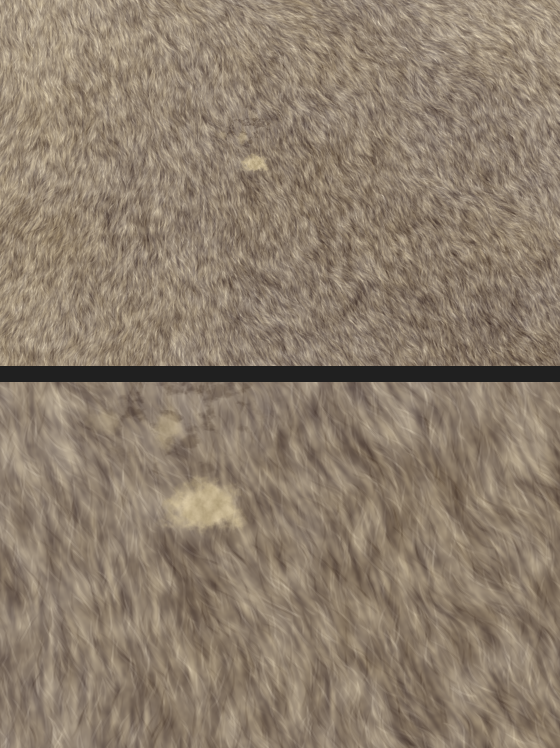
Top: the whole. Bottom: its middle third, enlarged.
This texture is drawn by a Shadertoy shader. Its source:

```glsl
// Short greyish-tan animal fur with a small bare, crusted spot near the middle.
// Noise smeared along a bending lay direction gives tufts and underfur;
// layers of thin tapered strokes on jittered grids give the single hairs.

float hash(vec2 p) {
    vec3 q = fract(vec3(p.xyx) * 0.1031);
    q += dot(q, q.yzx + 33.33);
    return fract((q.x + q.y) * q.z);
}

float noise(vec2 p) {
    vec2 i = floor(p), f = fract(p);
    f = f * f * (3.0 - 2.0 * f);
    return mix(mix(hash(i), hash(i + vec2(1, 0)), f.x),
               mix(hash(i + vec2(0, 1)), hash(i + vec2(1, 1)), f.x), f.y);
}

float fbm(vec2 p) {
    float sum = 0.0, amp = 0.5;
    for (int i = 0; i < 4; i++) {
        sum += amp * noise(p);
        p = mat2(1.6, 1.2, -1.2, 1.6) * p + 7.3;
        amp *= 0.5;
    }
    return sum / 0.9375;
}

// Lean of the coat from vertical: upright at left, swept down-right at right
float layAngle(vec2 p) {
    float lean = mix(0.15, -0.6, smoothstep(0.15, 0.9, p.x));
    lean -= 0.3 * smoothstep(0.6, 1.0, p.y);
    return lean + 0.5 * (noise(p * 5.0) - 0.5) + 0.8 * (noise(p * 24.0 + 40.0) - 0.5);
}

// Noise averaged along the lay: x = small tufts, y = fine underfur
vec2 smearedFur(vec2 p, vec2 along) {
    vec2 sum = vec2(0.0);
    for (int i = -5; i <= 5; i++) {
        vec2 q = p + along * float(i) * 0.0021;
        sum += vec2(noise(q * 68.0 + 11.0), noise(q * 230.0));
    }
    return sum / 11.0 - 0.5;
}

// Lays single hairs over a tone, each one lit or shaded at random
float addHairs(float tone, vec2 p, float angle, float pixel) {
    const float cellSize = 0.022;
    for (int layer = 0; layer < 14; layer++) {
        vec2 shift = vec2(17.37, 29.71) * float(layer + 1);
        vec2 grid = p / cellSize + shift;
        for (int k = 0; k < 9; k++) {
            vec2 cell = floor(grid) + vec2(k % 3 - 1, k / 3 - 1);
            float seed = hash(cell), other = hash(cell + 71.7);
            vec2 rel = (grid - cell - vec2(seed, other)) * cellSize;
            float a = angle + 1.1 * (fract(seed * 37.0) - 0.5);
            float u = dot(rel, vec2(sin(a), cos(a))) / mix(0.008, 0.018, other);
            float v = dot(rel, vec2(cos(a), -sin(a)));
            v += (fract(other * 53.0) - 0.5) * 0.005 * u * u;
            float width = 0.0008 * (1.2 - 0.5 * u) + 0.6 * pixel;
            float cover = 1.0 - smoothstep(0.2 * width, width, abs(v));
            cover *= 1.0 - smoothstep(0.4, 1.0, abs(u));
            float shade = mix(-0.075, 0.095, fract(seed * 91.0));
            tone += 0.55 * cover * shade;
        }
    }
    return tone;
}

// Soft irregular blob: 1 inside, 0 outside
float blob(vec2 p, vec2 centre, vec2 radius) {
    float ragged = 1.1 * (fbm(p * 95.0) - 0.5);
    return 1.0 - smoothstep(0.45, 1.2, length((p - centre) / radius) + ragged);
}

void mainImage(out vec4 fragColor, in vec2 fragCoord) {
    float pixel = 1.0 / iResolution.y;
    vec2 p = fragCoord * pixel;
    float angle = layAngle(p);
    vec2 along = vec2(sin(angle), cos(angle));

    // Broad light: brighter top and left, darker towards lower right
    float tone = 0.55 + 0.05 * smoothstep(0.55, 1.05, p.y);
    tone += 0.04 * (1.0 - smoothstep(0.0, 0.5, p.x));
    tone -= 0.04 * smoothstep(0.6, 1.25, p.x) * (1.0 - smoothstep(0.1, 0.8, p.y));
    tone += 0.03 * smoothstep(1.35, 1.53, p.x);
    tone += 0.1 * (fbm(p * vec2(4.0, 5.5) + 3.0) - 0.5);

    // Tufts, underfur and hairs, thinned around the bare spot
    float scar = 1.0 - smoothstep(0.02, 0.12, length((p - vec2(0.68, 0.65)) * vec2(1.0, 1.2)));
    vec2 fur = smearedFur(p, along);
    tone += (0.2 * fur.x + 0.4 * fur.y) * (1.0 - 0.3 * scar);
    tone = mix(tone, addHairs(tone, p, angle, pixel), 1.0 - 0.25 * scar);

    // Crusted flecks
    float crust = smoothstep(0.55, 0.75, fbm(p * vec2(60.0, 85.0) + 19.0));
    tone -= 0.13 * crust * scar;

    // Tan ramp, yellower at left and on lit hairs, greyer at the centre
    vec3 color = vec3(0.57, 0.51, 0.44) + (tone - 0.57) * vec3(1.0, 1.03, 0.97);
    float warmth = 0.6 * (fbm(p * 6.0 + 60.0) - 0.5) + 0.25 * (1.0 - smoothstep(0.0, 0.7, p.x));
    warmth += 1.1 * fur.y - 0.06 - 0.1 * scar;
    color += warmth * vec3(0.02, 0.0, -0.06);

    // Bare pale skin
    float skin = blob(p, vec2(0.697, 0.552), vec2(0.034, 0.025));
    skin = max(skin, 0.6 * blob(p, vec2(0.661, 0.627), vec2(0.012, 0.018)));
    skin = max(skin, 0.35 * blob(p, vec2(0.605, 0.63), vec2(0.016, 0.012)));
    vec3 skinColor = vec3(0.79, 0.72, 0.57) + 0.3 * (fbm(p * 110.0) - 0.5);
    color = mix(color, skinColor, 0.85 * skin);

    fragColor = vec4(clamp(color, 0.0, 1.0), 1.0);
}
```
